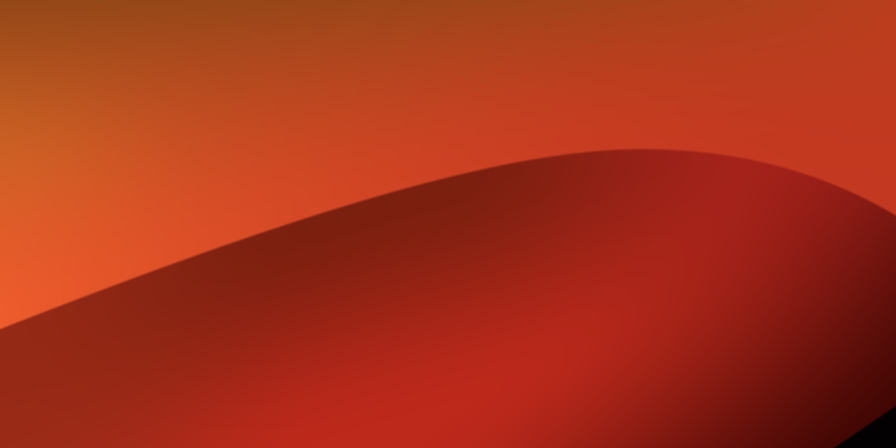
Write a WebGL 2 fragment shader that draws this background.

```glsl
#version 300 es
precision highp float;

// A warm abstract backdrop: a dark red dune under an orange sky of colour.
// The crest is a rational curve with a different falloff on each side; the
// dune is shaded by depth below the crest and by a diagonal shadow.

uniform vec2 u_resolution;
out vec4 fragColor;

// Sky colours at the top of the canvas and along the crest
const vec3 SKY_TOP_LEFT    = vec3(0.580, 0.280, 0.094);
const vec3 SKY_TOP_RIGHT   = vec3(0.730, 0.243, 0.118);
const vec3 SKY_CREST_LEFT  = vec3(0.933, 0.361, 0.173);
const vec3 SKY_CREST_RIGHT = vec3(0.765, 0.220, 0.125);
const vec3 AMBER_GLOW      = vec3(0.010, 0.045, 0.000);

// Dune colours along the crest and deep below it
const vec3 CREST_LEFT   = vec3(0.580, 0.160, 0.082);
const vec3 CREST_MIDDLE = vec3(0.482, 0.122, 0.059);
const vec3 CREST_RIGHT  = vec3(0.645, 0.133, 0.102);
const vec3 DEEP_LEFT    = vec3(0.630, 0.172, 0.094);
const vec3 DEEP_RED     = vec3(0.740, 0.160, 0.106);
const vec3 SHADOW       = vec3(0.200, 0.010, 0.004);
const vec3 CORNER       = vec3(0.012, 0.002, 0.002);

// Shape of the crest: peak position, then falloff on the left and right
const vec2 PEAK          = vec2(0.716, 0.667);
const vec2 FALLOFF_LEFT  = vec2(0.51, 1.07);
const vec2 FALLOFF_RIGHT = vec2(0.70, -0.55);

const float DESIGN_ASPECT = 2.0;
const float EDGE_SOFTNESS = 0.004;
const float LIT_DEPTH     = 0.52;
const vec2  SHADOW_DIR    = vec2(0.66, -0.75);
const vec2  SHADOW_RANGE  = vec2(0.60, 1.40);
const vec2  CORNER_START  = vec2(1.862, 0.0);
const vec2  CORNER_NORMAL = vec2(0.562, -0.827);

float crestHeight(float x) {
    float d = abs(x - PEAK.x);
    vec2 falloff = x < PEAK.x ? FALLOFF_LEFT : FALLOFF_RIGHT;
    return PEAK.y - d * d / (falloff.x + falloff.y * d);
}

vec3 skyColor(vec2 uv, float crest) {
    float t = clamp((1.0 - uv.y) / (1.0 - crest), 0.0, 1.0);
    float right = 1.0 - (1.0 - uv.x) * (1.0 - uv.x);
    vec3 top = mix(SKY_TOP_LEFT, SKY_TOP_RIGHT, uv.x * uv.x);
    vec3 low = mix(SKY_CREST_LEFT, SKY_CREST_RIGHT, right);
    vec3 color = mix(top, low, 1.0 - pow(1.0 - t, 1.5));

    // Amber glow on the left side
    vec2 g = (uv - vec2(0.0, 0.68)) / vec2(0.16, 0.18);
    return color + AMBER_GLOW * exp(-dot(g, g));
}

vec3 duneColor(vec2 uv, vec2 p, float depth) {
    float fromLeft = smoothstep(0.0, 0.36, uv.x);
    vec3 rim = mix(CREST_LEFT, CREST_MIDDLE, fromLeft);
    rim = mix(rim, CREST_RIGHT, smoothstep(0.50, 0.85, uv.x));
    vec3 deep = mix(DEEP_LEFT, DEEP_RED, fromLeft);
    vec3 color = mix(rim, deep, smoothstep(0.0, LIT_DEPTH, depth));

    // Diagonal shadow towards the lower right
    float shade = smoothstep(SHADOW_RANGE.x, SHADOW_RANGE.y, dot(p, SHADOW_DIR));
    return mix(color, SHADOW, shade);
}

void main() {
    vec2 uv = gl_FragCoord.xy / u_resolution;
    vec2 p = uv * vec2(DESIGN_ASPECT, 1.0);
    float crest = crestHeight(uv.x);
    float depth = crest - uv.y;

    // Turn the vertical offset into an approximate distance to the crest
    float h = 0.002;
    float slope = (crestHeight(uv.x + h) - crestHeight(uv.x - h)) / (2.0 * h * DESIGN_ASPECT);
    float crestDist = depth / sqrt(1.0 + slope * slope);
    float soft = max(EDGE_SOFTNESS, 0.75 / u_resolution.y);

    vec3 color = mix(skyColor(uv, crest), duneColor(uv, p, depth),
                     smoothstep(-soft, soft, crestDist));

    // Black wedge in the lower right corner
    float cornerDist = dot(p - CORNER_START, CORNER_NORMAL);
    color = mix(color, CORNER, smoothstep(-soft, soft, cornerDist));

    fragColor = vec4(color, 1.0);
}
```
